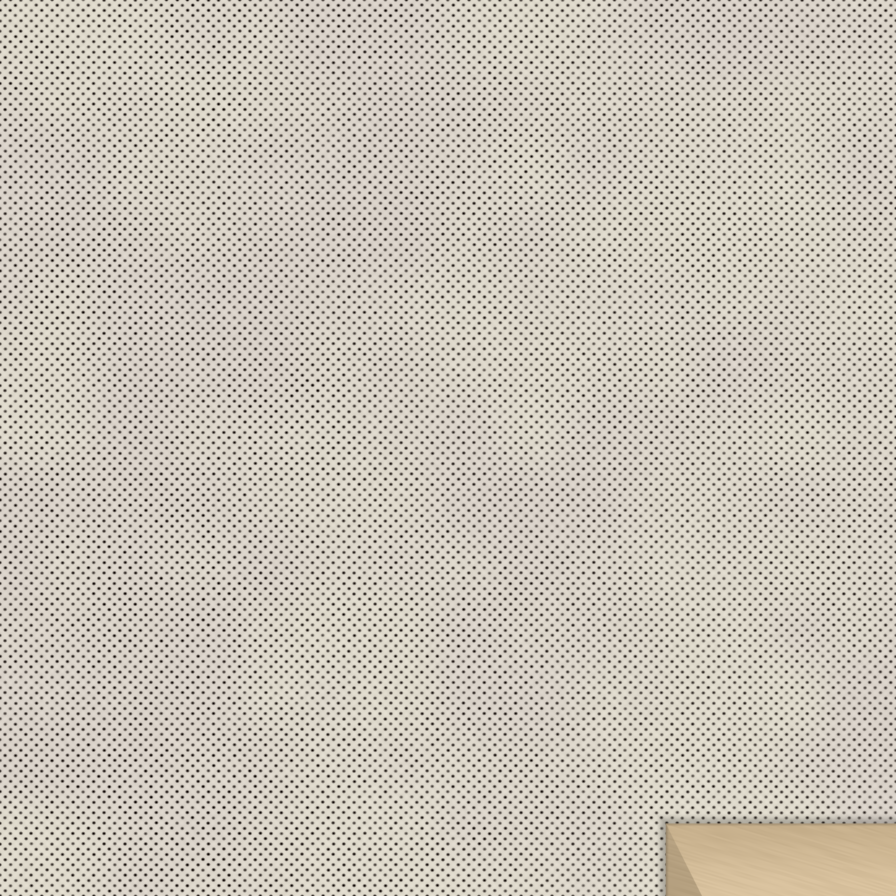
A WebGL 2 fragment shader for this texture:

```glsl
#version 300 es
precision highp float;

#define REPEATS 86.0
#define HOLE_RADIUS 0.12
#define HOLE_SOFTNESS 0.13
#define HOLE_DEPTH 0.84
#define DEPTH_VARIATION 0.34
#define WEAVE_RELIEF 0.022
#define MOTTLE_SCALE 5.0
#define BLOCK_CORNER vec2(0.743, 0.081)
#define CREAM vec3(0.865, 0.845, 0.790)
#define ROSE_GREY vec3(0.845, 0.815, 0.780)
#define HOLE_COLOR vec3(0.05, 0.02, 0.01)
#define WOOD vec3(0.78, 0.69, 0.55)

uniform vec2 u_resolution;
out vec4 fragColor;

float hash(vec2 p) {
  vec3 q = fract(p.xyx * vec3(0.1031, 0.1030, 0.0973));
  q += dot(q, q.yzx + 33.33);
  return fract((q.x + q.y) * q.z);
}

float valueNoise(vec2 p) {
  vec2 cell = floor(p);
  vec2 f = fract(p);
  f = f * f * (3.0 - 2.0 * f);
  float low = mix(hash(cell), hash(cell + vec2(1, 0)), f.x);
  float high = mix(hash(cell + vec2(0, 1)), hash(cell + vec2(1, 1)), f.x);
  return mix(low, high, f.y);
}

// Darkness of one square lattice of holes, each with its own depth
float holeLattice(vec2 p, float seed) {
  vec2 cell = floor(p);
  vec2 d = fract(p) - 0.5;
  d += (vec2(hash(cell + seed), hash(cell + seed + 57.0)) - 0.5) * 0.05;
  float radius = length(d * vec2(0.95, 1.06));
  float hole = 1.0 - smoothstep(HOLE_RADIUS - HOLE_SOFTNESS,
                                HOLE_RADIUS + HOLE_SOFTNESS, radius);
  float variation = (hash(cell + seed + 113.0) - 0.5) * DEPTH_VARIATION;
  return hole * (HOLE_DEPTH + variation);
}

vec3 fabric(vec2 uv) {
  vec2 p = uv * REPEATS;

  // Broad, faint changes of tint
  float mottle = 0.65 * valueNoise(uv * MOTTLE_SCALE)
               + 0.35 * valueNoise(uv * MOTTLE_SCALE * 2.7 + 19.0);
  vec3 color = mix(CREAM, ROSE_GREY, smoothstep(0.25, 0.75, mottle));

  // Raised threads between the holes, with fine grain
  vec2 wave = cos(6.2831853 * p);
  color -= WEAVE_RELIEF * (wave.x * wave.y - 0.3);
  color += 0.025 * (valueNoise(p * 3.0) - 0.5);

  // Two staggered lattices, paler towards the lower right
  float fade = 1.04 - 0.16 * smoothstep(0.2, 1.0, uv.x) * (1.0 - 0.6 * uv.y);
  fade += 0.16 * (valueNoise(uv * 9.0 + 41.0) - 0.5);
  float dark = holeLattice(p, 3.0) + holeLattice(p + 0.5, 271.0);
  return mix(color, HOLE_COLOR, clamp(dark * fade, 0.0, 1.0));
}

vec3 woodBlock(vec2 d, float pixel) {
  // Mitred corner between the narrow side and the front
  float miter = d.x - 0.5 * d.y;
  float front = smoothstep(-pixel, pixel, miter);
  float grain = valueNoise(vec2(d.x * 25.0 + d.y * 30.0, (d.y - 0.3 * d.x) * 500.0));
  vec3 color = WOOD * mix(0.91, 1.0, front);
  color += 0.07 * smoothstep(0.0, 0.08, d.y) * front;
  color += 0.035 * (grain - 0.5);
  float rim = 1.0 - smoothstep(0.0, 0.004, min(d.x, d.y));
  return color * (1.0 - 0.16 * rim);
}

void main() {
  vec2 uv = gl_FragCoord.xy / u_resolution;
  float pixel = 1.0 / min(u_resolution.x, u_resolution.y);
  vec3 color = fabric(uv);

  // Block in the lower right corner with a narrow contact shadow
  vec2 d = vec2(uv.x - BLOCK_CORNER.x, BLOCK_CORNER.y - uv.y);
  float inside = min(d.x, d.y);
  color *= 1.0 - 0.22 * smoothstep(-0.012, 0.0, inside);
  color = mix(color, woodBlock(d, pixel), smoothstep(-pixel, pixel, inside));

  fragColor = vec4(clamp(color, 0.0, 1.0), 1.0);
}
```
